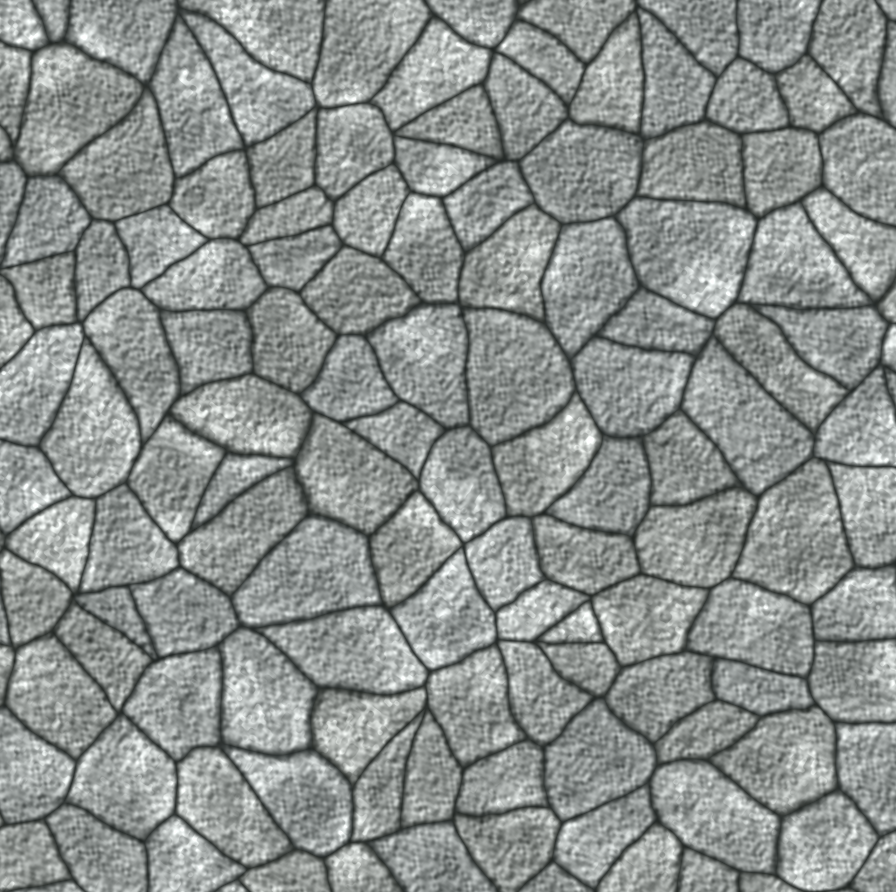
A WebGL 1 fragment shader for this texture:

```glsl
precision highp float;
// Irregular grey flagstones with rough grain, pale patches and dark soft joints.
uniform vec2 u_resolution;

const float STONES_ACROSS = 11.0;
const float GRAIN_SCALE = 235.0;
const float JOINT_TONE = 0.18;
const float STONE_TONE = 0.545;
const vec3 GREY_TINT = vec3(-0.012, 0.008, -0.001);

float hash(vec2 p) {
  vec3 q = fract(vec3(p.xyx) * 0.1031);
  q += dot(q, q.yzx + 33.33);
  return fract((q.x + q.y) * q.z);
}

vec2 hash2(vec2 p) {
  return vec2(hash(p + 17.0), hash(p + 71.0));
}

vec2 rotate(vec2 p) {
  return mat2(0.8, 0.6, -0.6, 0.8) * p;
}

float noise(vec2 p) {
  vec2 i = floor(p);
  vec2 f = fract(p);
  f = f * f * (3.0 - 2.0 * f);
  float low = mix(hash(i), hash(i + vec2(1.0, 0.0)), f.x);
  float high = mix(hash(i + vec2(0.0, 1.0)), hash(i + vec2(1.0)), f.x);
  return mix(low, high, f.y);
}

float fbm(vec2 p) {
  float sum = 0.0;
  float weight = 0.5;
  for (int i = 0; i < 4; i++) {
    sum += weight * noise(p);
    p = rotate(p) * 2.1 + 9.7;
    weight *= 0.5;
  }
  return sum / 0.9375;
}

float smoothMin(float a, float b, float k) {
  float h = max(k - abs(a - b), 0.0) / k;
  return min(a, b) - h * h * k * 0.25;
}

// Bends space by noise, for uneven stone sizes and hand-cut edges.
vec2 warp(vec2 p, float scale, float amount) {
  vec2 q = rotate(p) * scale;
  return p + amount * (vec2(noise(q + 3.1), noise(q + 47.3)) - 0.5);
}

vec2 cellPoint(vec2 cell) {
  return cell + 0.01 + 0.98 * hash2(cell);
}

// Returns the distance to the nearest joint (x) and a random stone value (y).
vec2 stones(vec2 p) {
  vec2 base = floor(p);
  vec2 home = base;
  vec2 toHome = vec2(8.0);
  for (int y = -1; y <= 1; y++) {
    for (int x = -1; x <= 1; x++) {
      vec2 cell = base + vec2(float(x), float(y));
      vec2 r = cellPoint(cell) - p;
      if (dot(r, r) < dot(toHome, toHome)) {
        toHome = r;
        home = cell;
      }
    }
  }
  float edge = 1.0;
  for (int y = -2; y <= 2; y++) {
    for (int x = -2; x <= 2; x++) {
      vec2 r = cellPoint(home + vec2(float(x), float(y))) - p;
      vec2 across = r - toHome;
      if (dot(across, across) > 0.0001) {
        edge = smoothMin(edge, dot(0.5 * (r + toHome), normalize(across)), 0.06);
      }
    }
  }
  return vec2(edge, hash(home + 5.0));
}

float grainHeight(vec2 p) {
  return 0.65 * noise(rotate(p)) + 0.35 * noise(rotate(rotate(p)) * 0.55 + 31.0);
}

// Slope of the grain towards a light at the upper left.
float emboss(vec2 p, vec2 light) {
  return grainHeight(p - light) - grainHeight(p + light);
}

void main() {
  vec2 uv = gl_FragCoord.xy / u_resolution.y;
  vec2 p = warp(uv * STONES_ACROSS + 4.0, 0.55, 0.7);
  p = warp(p, 1.6, 0.16);
  p = warp(p, 5.0, 0.045);
  vec2 stone = stones(p);

  // Stone face: grain, broad mottling, pale worn patches and bright specks.
  vec2 grainPos = uv * GRAIN_SCALE;
  float grain = emboss(grainPos, vec2(-0.45, 0.5));
  float patches = smoothstep(0.46, 0.72, fbm(rotate(uv) * 14.0 + 20.0));
  float specks = smoothstep(0.4, 0.75, noise(rotate(grainPos) * 0.8 + 90.0));
  float face = STONE_TONE + 0.36 * grain + 0.03 * (stone.y - 0.5);
  face += patches * (0.11 + 0.16 * specks);
  face += 0.26 * (fbm(rotate(uv) * 34.0) - 0.5);

  // Pale rim just inside each stone, then the dark joint with a soft shade.
  float rim = smoothstep(0.05, 0.1, stone.x) * (1.0 - smoothstep(0.1, 0.24, stone.x));
  face += 0.07 * rim;
  float joint = smoothstep(-0.012, 0.072, stone.x);
  float tone = mix(JOINT_TONE + 0.08 * grain, face, joint);

  vec3 coolCast = vec3(-0.004, 0.0, 0.01) * (stone.y - 0.5);
  gl_FragColor = vec4(clamp(tone + GREY_TINT + coolCast, 0.0, 1.0), 1.0);
}
```
